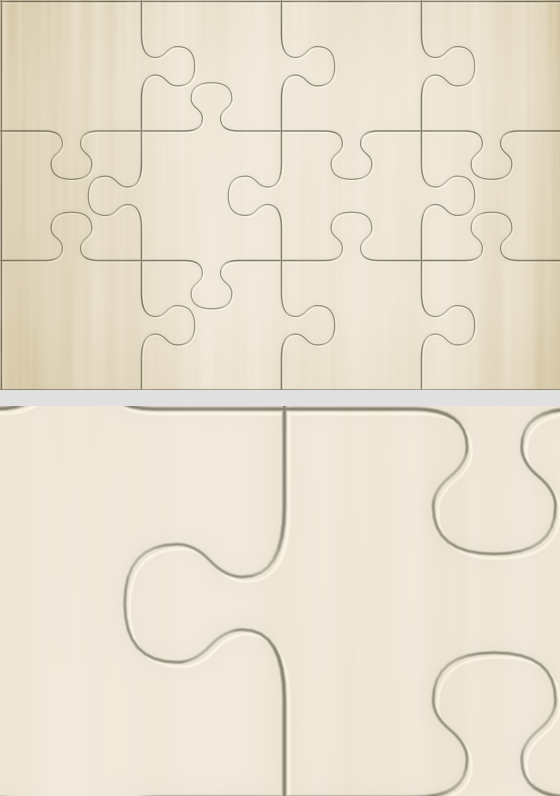
Top: the whole. Bottom: its middle third, enlarged.
Reproduce this pattern procedurally as a Shadertoy shader.

```glsl
// A pale wooden jigsaw, four pieces across and three down, with embossed seams.
// Each seam is a straight line with a tab made of mirrored quadratic curves;
// the wood is value noise stretched along the vertical grain.

const float ROW_HEIGHT = 0.922; // piece height, with piece width as the unit

float hash(vec2 p) {
    return fract(sin(dot(p, vec2(127.1, 311.7))) * 43758.5453);
}

float noise(vec2 p) {
    vec2 i = floor(p), f = fract(p);
    f = f * f * (3.0 - 2.0 * f);
    return mix(mix(hash(i), hash(i + vec2(1, 0)), f.x),
               mix(hash(i + vec2(0, 1)), hash(i + vec2(1, 1)), f.x), f.y);
}

float segmentDistance(vec2 p, vec2 a, vec2 b) {
    vec2 pa = p - a, ba = b - a;
    return length(pa - ba * clamp(dot(pa, ba) / dot(ba, ba), 0.0, 1.0));
}

vec2 quadratic(vec2 a, vec2 b, vec2 c, float t) {
    return mix(mix(a, b, t), mix(b, c, t), t);
}

// Distance to a seam along x whose tab points to +y, centred at x = 0
float tabDistance(vec2 p, float shoulder, vec2 size) {
    p.x = abs(p.x);
    // Shoulder, neck, flare and head, each sharing its end with the next
    vec2 outline[9] = vec2[9](
        vec2(shoulder, 0.0), vec2(0.0625, 0.0), vec2(0.0625, 0.1),
        vec2(0.0625, 0.14), vec2(0.101, 0.177), vec2(0.14, 0.214),
        vec2(0.14, 0.255), vec2(0.14, 0.38), vec2(0.0, 0.38));
    float d = length(vec2(max(shoulder * size.x - p.x, 0.0), p.y));
    for (int i = 0; i < 8; i += 2) {
        vec2 last = outline[i] * size;
        for (int j = 1; j <= 8; j++) {
            vec2 next = size * quadratic(outline[i], outline[i + 1], outline[i + 2], float(j) / 8.0);
            d = min(d, segmentDistance(p, last, next));
            last = next;
        }
    }
    return d;
}

// Distance to the nearest seam or outer edge; q.y runs downward
float seamDistance(vec2 q) {
    vec2 cell = vec2(q.x, q.y / ROW_HEIGHT);
    vec2 piece = clamp(floor(cell), vec2(0), vec2(3, 2));
    vec2 seam = clamp(round(cell), vec2(0), vec2(4, 3));
    vec2 across = q - seam * vec2(1.0, ROW_HEIGHT);
    vec2 along = q - (piece + 0.5) * vec2(1.0, ROW_HEIGHT);
    vec2 d = abs(across);

    // Upright seams: tabs point right, except two in the middle row
    if (seam.x > 0.5 && seam.x < 3.5) {
        float side = piece.y == 1.0 && seam.x < 2.5 ? -1.0 : 1.0;
        d.x = tabDistance(vec2(along.y, across.x * side), 0.229, vec2(1));
    }
    // Level seams: the second column and the lower seam each flip the tab
    if (seam.y > 0.5 && seam.y < 2.5) {
        float side = (piece.x == 1.0 ? -1.0 : 1.0) * (seam.y == 1.0 ? 1.0 : -1.0);
        d.y = tabDistance(vec2(along.x, across.y * side), 0.185, vec2(1.04, 0.905));
    }
    return min(d.x, d.y);
}

vec3 wood(vec2 uv, vec2 q) {
    float grain = 0.45 * noise(q * vec2(5.0, 0.35))
                + 0.35 * noise(q * vec2(13.0, 0.5) + 17.0)
                + 0.20 * noise(q * vec2(38.0, 0.8) + 41.0);
    // Tan deepens toward the sides and a little at top and bottom
    float edge = smoothstep(0.2, 0.54, abs(uv.x - 0.56))
               + 0.2 * smoothstep(0.25, 0.5, abs(uv.y - 0.5));
    float tone = grain * 0.3 + edge * (0.25 + 0.8 * grain);
    return mix(vec3(0.955, 0.927, 0.878), vec3(0.845, 0.79, 0.665), clamp(tone, 0.0, 1.1));
}

void mainImage(out vec4 fragColor, in vec2 fragCoord) {
    vec2 uv = fragCoord / iResolution.xy;
    vec2 q = vec2(uv.x, 1.0 - uv.y) * vec2(4.0, 2.776) - 0.0104;
    float pixel = 4.0 / iResolution.x;

    // Tab outlines are cut finer than the straight seams
    vec2 cell = q / vec2(1.0, ROW_HEIGHT);
    vec2 fromGrid = abs(cell - round(cell));
    float tab = smoothstep(0.005, 0.05, min(fromGrid.x, fromGrid.y));
    float width = mix(0.0075, 0.0055, tab) + 0.45 * pixel;

    // The mean of opposite samples tells how squarely a line faces the light
    float d = seamDistance(q);
    float before = seamDistance(q - 0.011);
    float after = seamDistance(q + 0.011);
    float facing = smoothstep(0.75, 1.0, (before + after) / 0.0311);

    // Dark groove with a highlight on its lower right
    float groove = 1.0 - smoothstep(0.0, width, d);
    float glint = 1.0 - smoothstep(0.0, width, before);
    groove *= (1.0 - 0.4 * facing) * (0.8 + 0.2 * noise(q * 5.0 + 9.0));

    vec3 color = wood(uv, q);
    color *= 1.0 - 0.03 * exp(-d * 60.0);
    color += 0.055 * glint * (1.0 - groove);
    color *= mix(vec3(1), mix(vec3(0.53, 0.53, 0.49), vec3(0.6, 0.6, 0.56), tab), groove);
    fragColor = vec4(color, 1.0);
}
```
